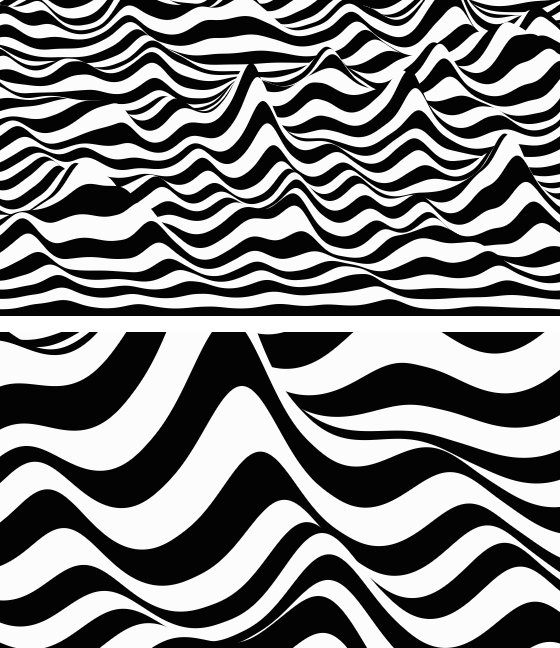
Top, the full canvas; bottom, a detail of the centre.
A Shadertoy shader for this background:

```glsl
// Black and white bands draped over rolling hills, seen at a low angle.
// Each band is the area below a noise-shaped ridge line; ridges are painted
// from the farthest to the nearest, so near crests hide the slopes behind.

const int RIDGE_COUNT = 50;
const float TAU = 6.2831853;
const vec3 INK = vec3(0.01);
const vec3 PAPER = vec3(0.99);

float hash(vec2 cell) {
    vec3 q = fract(cell.xyx * vec3(0.1031, 0.1030, 0.0973));
    q += dot(q, q.yzx + 33.33);
    return fract((q.x + q.y) * q.z);
}

// Dot product of a cell corner's random unit gradient with the offset to it
float cornerSlope(vec2 corner, vec2 offset) {
    float angle = TAU * hash(corner);
    return dot(vec2(cos(angle), sin(angle)), offset);
}

float gradientNoise(vec2 p) {
    vec2 cell = floor(p);
    vec2 f = p - cell;
    vec2 u = f * f * f * (f * (f * 6.0 - 15.0) + 10.0);
    vec2 e = vec2(1.0, 0.0);
    float low = mix(cornerSlope(cell, f), cornerSlope(cell + e.xy, f - e.xy), u.x);
    float high = mix(cornerSlope(cell + e.yx, f - e.yx), cornerSlope(cell + e.xx, f - e.xx), u.x);
    return mix(low, high, u.y);
}

// Resting height of a ridge; the spacing tightens with distance
float restHeight(float depth) {
    return 0.03 + depth * (1.72 - 0.55 * depth);
}

// Hill height: the exponential narrows the crests and widens the valleys
float hillHeight(float x, float row, float depth) {
    vec2 p = vec2(x * 5.7 + row * 0.09, row * 0.19 + x * 0.45) + vec2(17.3, 41.7);
    float relief = gradientNoise(p) + 0.35 * gradientNoise(p * 0.47 + 71.2);
    float nearFade = mix(0.2, 1.0, smoothstep(0.0, 7.0, row));
    float amplitude = 0.088 * nearFade * mix(1.0, 0.72, depth);
    return amplitude * (exp(1.9 * relief) - 1.0);
}

// Smooth coverage of the positive side of a distance-like field
float coverage(float field) {
    float pixelStep = length(vec2(dFdx(field), dFdy(field)));
    return clamp(0.5 + field / max(pixelStep, 1e-5), 0.0, 1.0);
}

void mainImage(out vec4 fragColor, in vec2 fragCoord) {
    vec2 pos = fragCoord / iResolution.y;
    float tone = 1.0;

    // Paint far to near, alternating ink and paper
    for (int i = RIDGE_COUNT - 1; i >= 0; i--) {
        float row = float(i);
        float depth = row / float(RIDGE_COUNT);
        float ridge = restHeight(depth) + hillHeight(pos.x, row, depth);
        tone = mix(tone, mod(row, 2.0), coverage(ridge - pos.y));
    }

    fragColor = vec4(mix(INK, PAPER, tone), 1.0);
}
```
